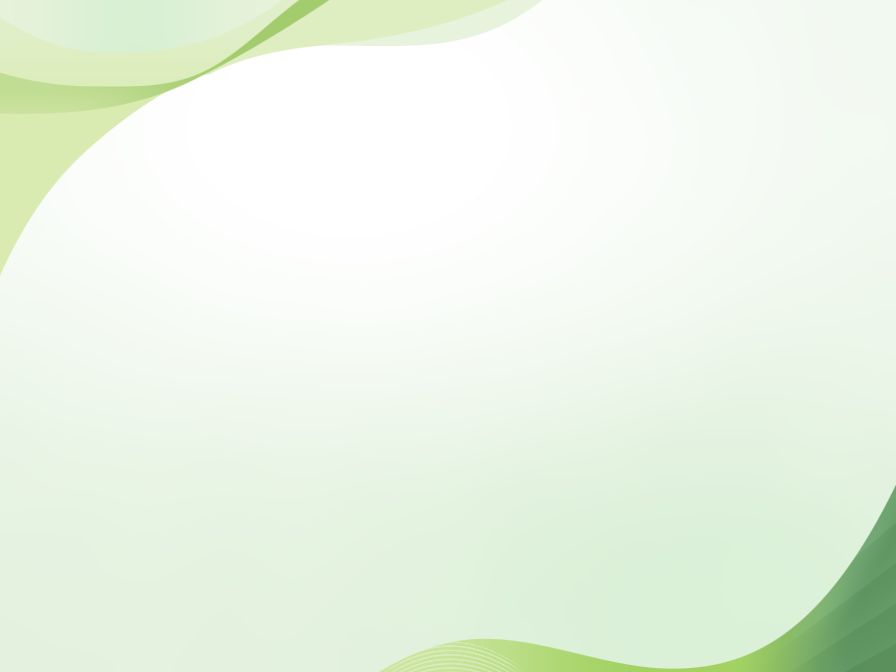
This background is drawn by a WebGL 2 fragment shader. Its source:

```glsl
#version 300 es
precision highp float;

#define GLOW_CENTER vec2(0.52, 0.81)
#define MIST_LOW vec3(0.895, 0.948, 0.875)
#define MIST_HIGH vec3(0.947, 0.975, 0.942)
#define POOL vec3(0.845, 0.940, 0.835)
#define CREAM vec3(0.850, 0.920, 0.695)
#define PALE vec3(0.905, 0.953, 0.865)
#define LEAF vec3(0.640, 0.800, 0.430)
#define LIME vec3(0.640, 0.825, 0.390)
#define FOREST vec3(0.355, 0.565, 0.365)
#define FOLDS 4
#define MOTTLE 0.006

uniform vec2 u_resolution;
out vec4 outColor;

float hash(vec2 p) {
  return fract(sin(dot(p, vec2(127.1, 311.7))) * 43758.5453);
}

float noise(vec2 p) {
  vec2 i = floor(p), f = fract(p);
  f = f * f * (3.0 - 2.0 * f);
  return mix(mix(hash(i), hash(i + vec2(1, 0)), f.x),
             mix(hash(i + vec2(0, 1)), hash(i + vec2(1, 1)), f.x), f.y);
}

// Cubic height between two knots, each given as (x, height, slope)
float arc(float x, vec3 a, vec3 b) {
  float w = b.x - a.x;
  float t = clamp((x - a.x) / w, 0.0, 1.0);
  float s = 1.0 - t;
  return s * s * (1.0 + 2.0 * t) * a.y + t * t * (3.0 - 2.0 * t) * b.y
       + w * t * s * (s * a.z - t * b.z);
}

// Two arcs joined at a middle knot
float arc2(float x, vec3 a, vec3 b, vec3 c) {
  return x < b.x ? arc(x, a, b) : arc(x, b, c);
}

float cover(float d) {
  return clamp(d / max(fwidth(d), 1e-5) + 0.5, 0.0, 1.0);
}

vec3 backdrop(vec2 p) {
  vec3 col = mix(MIST_LOW, MIST_HIGH, smoothstep(0.0, 0.8, p.y));
  float pool = exp(-dot((p - vec2(1.06, 0.10)) * vec2(2.4, 4.0),
                        (p - vec2(1.06, 0.10)) * vec2(2.4, 4.0)));
  col = mix(col, POOL, 0.8 * pool);
  float d = length((p - GLOW_CENTER) * vec2(0.9, 1.3));
  col = mix(vec3(1.0), col, smoothstep(0.1, 0.78, d));
  return col + MOTTLE * (noise(p * 9.0) - 0.5) * smoothstep(0.2, 0.7, d);
}

// Overlapping ribbons in the upper left
vec3 upperWaves(vec3 col, vec2 p) {
  vec3 knee = vec3(0.139, 0.785, 0.87), crest = vec3(0.46, 0.931, 0.06);
  float rim = p.x < crest.x ? arc2(p.x, vec3(0.0, 0.59, 2.2), knee, crest)
                           : arc(p.x, crest, vec3(0.807, 1.0, 0.8));
  float veil = arc2(p.x, vec3(0.31, 0.889, 0.5), vec3(0.5, 0.935, 0.1), vec3(0.755, 1.0, 0.45));
  float under = arc2(p.x, vec3(0.0, 0.831, -0.02), vec3(0.29, 0.882, 0.5), vec3(0.49, 1.0, 0.67));
  vec3 dip = vec3(0.139, 0.8715, 0.0), rise = vec3(0.30, 0.892, 0.45);
  float over = p.x < rise.x ? arc2(p.x, vec3(0.0, 0.892, -0.3), dip, rise)
                           : arc(p.x, rise, vec3(0.445, 1.0, 0.75));
  float inner = arc2(p.x, vec3(0.0, 0.975, -0.7), vec3(0.17, 0.921, 0.0), vec3(0.42, 1.0, 0.75));

  vec3 outer = mix(CREAM, PALE, smoothstep(0.24, 0.40, p.x));
  col = mix(col, outer, cover(p.y - rim));
  col = mix(col, mix(CREAM, PALE, 0.35), cover(p.y - veil));
  vec3 band = mix(mix(CREAM, LEAF, 0.45), LEAF, smoothstep(0.05, 0.38, p.x));
  band = mix(band, CREAM, 0.35 * smoothstep(0.04, 0.0, p.y - under) * smoothstep(0.3, 0.1, p.x));
  col = mix(col, band, cover(p.y - under));
  vec3 fill = mix(CREAM, PALE, 0.25 + 0.3 * smoothstep(0.87, 0.98, p.y));
  col = mix(col, fill, cover(p.y - over));
  vec3 petal = mix(PALE, POOL, smoothstep(0.0, 0.2, p.x) * smoothstep(0.4, 0.2, p.x));
  return mix(col, petal, 0.85 * cover(p.y - inner));
}

// Green sweep along the lower right
vec3 lowerWave(vec3 col, vec2 p) {
  vec3 crest = vec3(0.72, 0.0495, 0.0), trough = vec3(1.0, 0.005, 0.0);
  float rim = p.x < trough.x ? arc2(p.x, vec3(0.564, 0.0, 0.6), crest, trough)
                            : arc(p.x, trough, vec3(1.333, 0.278, 2.05));
  vec3 body = mix(mix(CREAM, LIME, 0.25), LIME, smoothstep(0.62, 0.95, p.x));
  body = mix(body, FOREST, smoothstep(1.08, 1.27, p.x - 0.15 * p.y));

  // Soft diagonal folds
  for (int i = 0; i < FOLDS; i++) {
    float k = float(i);
    float d = p.y - 0.22 + 0.06 * k - (0.85 - 0.1 * k) * (p.x - 1.333);
    float shade = smoothstep(0.0, 0.004, d) * exp(-max(d, 0.0) * 22.0);
    body += 0.035 * shade * smoothstep(1.12, 1.24, p.x);
  }
  body += 0.06 * smoothstep(0.08, 0.0, rim - p.y) * smoothstep(1.15, 1.25, p.x);

  // Fine nested contour lines on the crest
  float u = (p.x - 0.67) / 0.115;
  float hump = 0.045 * (1.0 - u * u);
  float level = (hump - p.y) / 0.0065;
  float stripe = abs(fract(level) - 0.5);
  float line = smoothstep(0.22, 0.42, stripe) * step(0.0, level);
  body = mix(body, PALE, 0.5 * line * smoothstep(1.0, 0.7, abs(u)));
  return mix(col, body, cover(rim - p.y));
}

void main() {
  vec2 p = gl_FragCoord.xy / u_resolution * vec2(4.0 / 3.0, 1.0);
  vec3 col = backdrop(p);
  col = upperWaves(col, p);
  col = lowerWave(col, p);
  outColor = vec4(clamp(col, 0.0, 1.0), 1.0);
}
```
